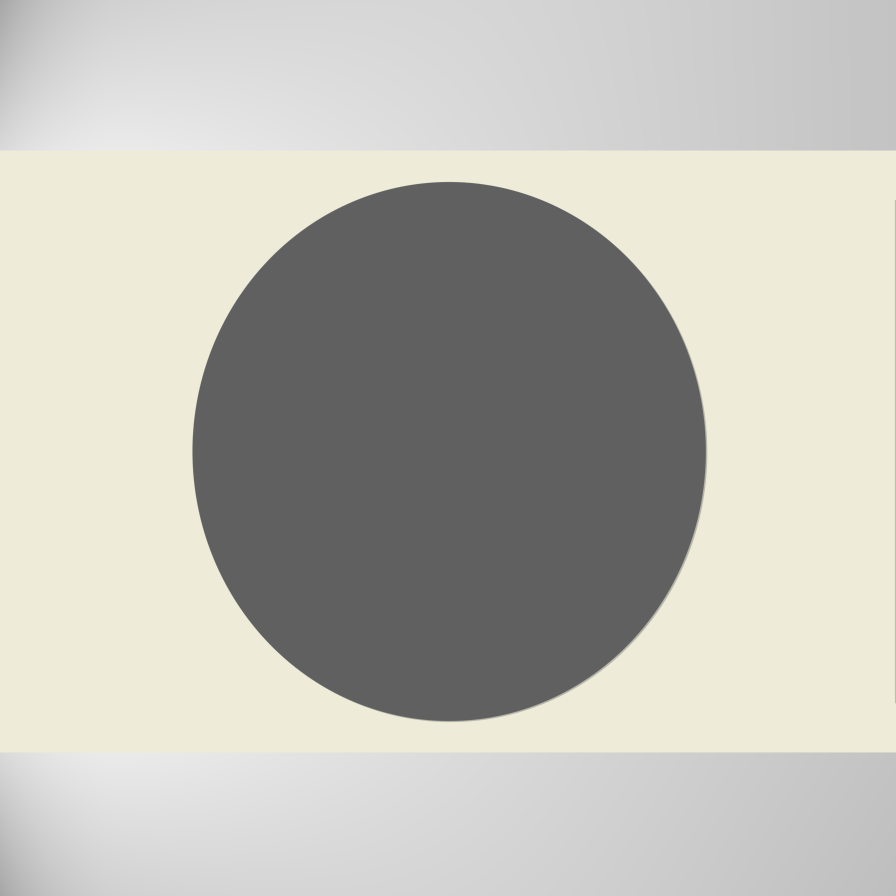
This background is drawn by a WebGL 2 fragment shader. Its source:

```glsl
#version 300 es
precision highp float;
// Dark disc on a cream band across a softly lit grey studio backdrop.

uniform vec2 u_resolution;
out vec4 fragColor;

const vec3 CREAM = vec3(0.933, 0.925, 0.851);
const vec3 DISC_GREY = vec3(0.376);
const vec3 RIM_GREY = vec3(0.62, 0.62, 0.58);
const vec2 BAND_Y = vec2(0.1602, 0.832);       // bottom and top of the band
const vec2 DISC_CENTER = vec2(0.5013, 0.4961);
const vec2 DISC_RADII = vec2(0.2865, 0.3008);
const vec2 RIM_OFFSET = vec2(0.0016, -0.0012);
const vec2 SLIVER_Y = vec2(0.215, 0.777);      // thin shade on the right edge
const float SLIVER_WIDTH = 0.0013;
const float GLOW_X = 0.12;
const float GLOW_LEVEL = 0.93;
const float RIGHT_LEVEL = 0.765;

// Approximate signed distance to an axis-aligned ellipse.
float ellipseDistance(vec2 p, vec2 radii) {
  float k = length(p / radii);
  float slope = length(p / (radii * radii));
  return k * (k - 1.0) / max(slope, 0.0001);
}

// Coverage inside a shape, softened over the given width.
float coverage(float dist, float width) {
  return 1.0 - smoothstep(-0.5 * width, 0.5 * width, dist);
}

float rangeDistance(float v, vec2 range) {
  return max(range.x - v, v - range.y);
}

// Grey backdrop: bright near the band at left, fading outward and rightward.
float backdrop(vec2 uv) {
  float stripHeight = uv.y > 0.5 ? 1.0 - BAND_Y.y : BAND_Y.x;
  float outward = clamp(rangeDistance(uv.y, BAND_Y) / stripHeight, 0.0, 1.0);
  float across = clamp((uv.x - GLOW_X) / (1.0 - GLOW_X), 0.0, 1.0);
  float level = mix(GLOW_LEVEL, RIGHT_LEVEL, across);
  level -= 0.1 * outward * exp(-uv.x * uv.x / 0.16);
  level -= (0.08 + 0.1 * outward) * exp(-uv.x / 0.06);
  return level - 0.02 * outward * across * step(uv.y, 0.5);
}

void main() {
  vec2 uv = gl_FragCoord.xy / u_resolution;
  float pixel = 1.0 / min(u_resolution.x, u_resolution.y);

  // Backdrop and band
  vec3 color = vec3(backdrop(uv));
  color = mix(color, CREAM, coverage(rangeDistance(uv.y, BAND_Y), pixel));

  // Sliver of shade at the right edge
  float sliver = max(1.0 - SLIVER_WIDTH - uv.x, rangeDistance(uv.y, SLIVER_Y));
  color = mix(color, RIM_GREY, 0.6 * coverage(sliver, pixel));

  // Disc with a faint rim on its lower right
  vec2 p = uv - DISC_CENTER;
  float rim = ellipseDistance(p - RIM_OFFSET, DISC_RADII);
  color = mix(color, RIM_GREY, 0.7 * coverage(rim, 1.5 * pixel));
  color = mix(color, DISC_GREY, coverage(ellipseDistance(p, DISC_RADII), 1.5 * pixel));

  fragColor = vec4(color, 1.0);
}
```
